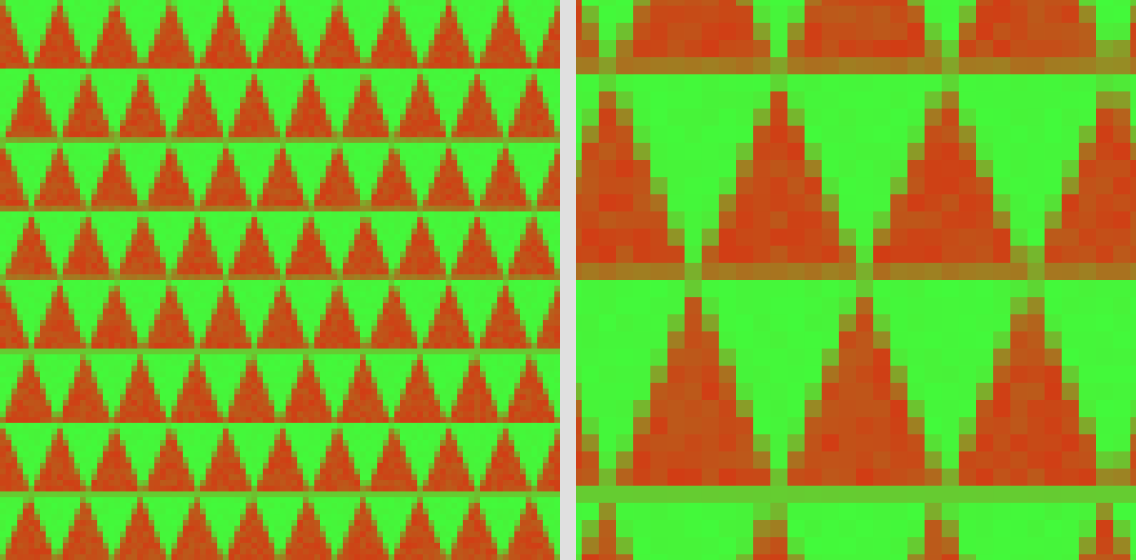
Left: the whole. Right: its middle third, enlarged.
Give the GLSL for this pattern, as a Shadertoy shader.

```glsl
// Staggered rows of red triangles on bright green, drawn as coarse square cells.
// Each cell averages the triangle coverage over a small sample grid, then adds
// hashed grain; blending neighbouring cells over one pixel smooths their edges.

#define CELLS 98.0          // mosaic cells across the canvas
#define ROW_HEIGHT 12.34    // cells per row of triangles
#define ROW_START -0.32     // top of the first row, in cells
#define ROW_DRIFT 0.27      // unevenness of the row lines, in cells
#define PERIOD 9.75         // cells per triangle across
#define FIRST_APEX 0.6      // apex position in even rows, in cells
#define LATE_SHIFT 0.4      // left shift of the later odd rows, in cells
#define TIP_GAP 0.04        // clear space above each apex, part of a row
#define RED_GRAIN 0.16      // mottling of the triangles
#define GREEN_GRAIN 0.04    // mottling of the ground
#define RED vec3(0.82, 0.24, 0.08)
#define GREEN vec3(0.26, 0.98, 0.23)

const int SAMPLES = 4;

float hash12(vec2 p) {
    vec3 q = fract(vec3(p.xyx) * 0.1031);
    q += dot(q, q.yzx + 33.33);
    return fract((q.x + q.y) * q.z);
}

// Upper boundary of a row, measured downwards in cells
float rowTop(float row) {
    return ROW_START + ROW_HEIGHT * row + ROW_DRIFT * cos(1.5 * (row - 2.2));
}

// 1 inside a triangle, 0 on the ground; p is in cells, y downwards
float triangles(vec2 p) {
    float row = floor((p.y - ROW_START) / ROW_HEIGHT);
    row += step(rowTop(row + 1.0), p.y);
    row -= 1.0 - step(rowTop(row), p.y);

    float top = rowTop(row);
    float v = (p.y - top) / (rowTop(row + 1.0) - top);
    float widening = (v - TIP_GAP) / (1.0 - TIP_GAP);

    // Odd rows sit half a period across
    float odd = mod(row, 2.0);
    float apex = FIRST_APEX + odd * (0.5 * PERIOD - LATE_SHIFT * step(4.5, row));
    float u = abs(fract((p.x - apex) / PERIOD + 0.5) - 0.5);
    return step(u, 0.5 * widening);
}

// Flat colour of one mosaic cell
vec3 cellColour(vec2 cell) {
    float coverage = 0.0;
    for (int j = 0; j < SAMPLES; j++) {
        for (int i = 0; i < SAMPLES; i++) {
            vec2 offset = (vec2(i, j) + 0.5) / float(SAMPLES);
            coverage += triangles(cell + offset);
        }
    }
    coverage /= float(SAMPLES * SAMPLES);

    float grain = hash12(cell + 17.0);
    float redness = mix(GREEN_GRAIN * grain, 1.0 - RED_GRAIN * grain, coverage);
    return mix(GREEN, RED, redness);
}

void mainImage(out vec4 fragColor, in vec2 fragCoord) {
    vec2 uv = fragCoord / iResolution.xy;
    vec2 p = vec2(uv.x, 1.0 - uv.y) * CELLS;

    // Sharp bilinear blend: cells mix only within one pixel of their borders
    vec2 pixel = CELLS / iResolution.xy;
    vec2 corner = floor(p - 0.5);
    vec2 blend = clamp((fract(p - 0.5) - 0.5) / pixel + 0.5, 0.0, 1.0);

    vec3 upper = mix(cellColour(corner), cellColour(corner + vec2(1, 0)), blend.x);
    vec3 lower = mix(cellColour(corner + vec2(0, 1)), cellColour(corner + vec2(1, 1)), blend.x);
    fragColor = vec4(mix(upper, lower, blend.y), 1.0);
}
```
